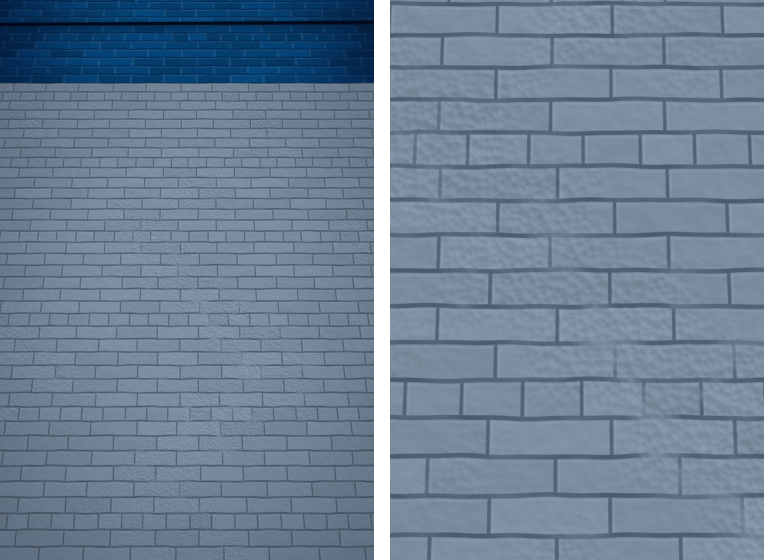
Left, the full canvas; right, a detail of the centre.
Reproduce this texture procedurally as a WebGL 2 fragment shader.

```glsl
#version 300 es
precision highp float;

uniform vec2 u_resolution;
out vec4 fragColor;

const vec3 GREY_LIT = vec3(0.485, 0.555, 0.625);
const vec3 GREY_DIM = vec3(0.36, 0.42, 0.49);
const vec3 GREY_JOINT = vec3(0.25, 0.31, 0.38);
const vec3 GREY_EDGE = vec3(0.57, 0.64, 0.71);
const vec3 BLUE_LIT = vec3(0.02, 0.25, 0.44);
const vec3 BLUE_DIM = vec3(0.01, 0.11, 0.25);
const vec3 BLUE_JOINT = vec3(0.01, 0.13, 0.28);
const vec3 BLUE_EDGE = vec3(0.20, 0.41, 0.58);
const vec3 LEDGE_SHADOW = vec3(0.005, 0.03, 0.10);

const float FIRST_ROW = 0.164;     // depth of the first header course
const float ROW_HEIGHT = 0.01588;  // course height at that depth
const float ROW_SHRINK = 0.00747;  // perspective foreshortening
const float BRICK_WIDTH = 0.060;
const float HEADER_EVERY = 7.0;
const float PAINT_EDGE = 0.1484;
const float LEDGE = 0.0415;

float hash(vec2 p) {
    vec3 q = fract(vec3(p.xyx) * 0.1031);
    q += dot(q, q.yzx + 33.33);
    return fract((q.x + q.y) * q.z);
}

// Distance to the nearest scattered feature point
float cellular(vec2 p) {
    vec2 cell = floor(p);
    float nearest = 2.0;
    for (int j = -1; j <= 1; j++) {
        for (int i = -1; i <= 1; i++) {
            vec2 c = cell + vec2(i, j);
            vec2 point = c + vec2(hash(c), hash(c + 57.0));
            nearest = min(nearest, length(p - point));
        }
    }
    return nearest;
}

float layeredSines(vec2 p) {
    float sum = sin(p.x + 1.7 * sin(p.y * 0.8));
    sum += 0.6 * sin(p.x * 2.3 - p.y * 1.9 + 1.3);
    sum += 0.4 * sin(p.x * 4.1 + p.y * 3.7 + 4.0);
    return sum * 0.5;
}

float stroke(float d, float halfWidth, float blur) {
    return 1.0 - smoothstep(halfWidth - blur, halfWidth + blur, abs(d));
}

// Slope of the paint surface as lit from above
float paintRelief(vec2 p, float scale) {
    vec2 q = p * scale;
    return cellular(q) - cellular(q + vec2(0.12, -0.3));
}

void main() {
    vec2 p = gl_FragCoord.xy / u_resolution.y;
    float aspect = u_resolution.x / u_resolution.y;
    float blur = max(0.8 / u_resolution.y, 0.0005);
    vec2 wall = vec2(p.x - 0.5 * aspect, 1.0 - p.y);

    // Courses in perspective
    float depth = wall.y - FIRST_ROW;
    float scale = 1.0 + depth * ROW_SHRINK / ROW_HEIGHT;
    float n = depth / (ROW_HEIGHT * scale);
    n += 0.035 * layeredSines(vec2(wall.x * 45.0, floor(n + 0.5) * 2.7));
    float bed = floor(n + 0.5);
    float bedDist = (n - bed) * ROW_HEIGHT * scale * scale;
    float row = floor(n);

    // Bricks along the course: headers every few rows, else running bond
    bool header = mod(row, HEADER_EVERY) < 0.5;
    float brickLength = header ? 0.5 : 1.0;
    float shift = header ? 0.05 : 0.3 + 0.5 * mod(row, 2.0);
    float u = (wall.x / (BRICK_WIDTH * scale) - shift) / brickLength;
    float joint = floor(u + 0.5);
    float jitter = (hash(vec2(joint, row) + 90.0) - 0.5) * 0.09;
    float jointDist = (u - joint - jitter) * brickLength * BRICK_WIDTH * scale;
    float brick = joint - step(jointDist, 0.0);
    float tone = hash(vec2(brick, row) + 200.0) - 0.5;

    // Paint build-up that roughens faces and fills joints
    float patches = layeredSines(wall * vec2(14.0, 17.0) + vec2(1.0, 2.5));
    float middle = exp(-dot(wall - vec2(0.0, 0.67), wall - vec2(0.0, 0.67)) * 12.0);
    float rough = smoothstep(0.1, 0.9, patches + 0.55 * middle);
    float filled = rough * smoothstep(0.35, 0.75, cellular(wall * 24.0)) * middle;
    float relief = paintRelief(wall, 190.0) * (0.3 + rough);
    relief += paintRelief(wall, 75.0) * 0.35;

    // Joint shadows and lit brick edges
    float wear = 0.5 + 0.5 * layeredSines(vec2(wall.x * 60.0, bed * 3.1));
    float bedLine = stroke(bedDist, 0.00115 * scale, blur) * (0.65 + 0.35 * wear);
    float headLine = stroke(jointDist, 0.0009 * scale, blur) * 0.8;
    float shadow = max(bedLine, headLine) * (1.0 - 0.85 * filled);
    float bedEdge = stroke(bedDist - 0.0024 * scale, 0.0006, blur) * (0.3 + 0.7 * wear);
    float headEdge = stroke(jointDist - 0.0020 * scale, 0.0006, blur) * 0.7;
    float edge = max(bedEdge, headEdge) * (1.0 - filled);

    // Broad light falling off toward the borders
    vec2 fromCentre = (wall - vec2(0.01, 0.52)) * vec2(1.75, 1.35);
    float light = 1.0 - smoothstep(0.2, 1.0, length(fromCentre));
    float blueLight = 1.0 - smoothstep(0.12, 0.42, length(wall - vec2(0.0, 0.10)));

    vec3 grey = mix(GREY_DIM, GREY_LIT, light) * (1.0 + 0.05 * tone + 0.14 * relief);
    grey = mix(grey, GREY_EDGE * (0.78 + 0.22 * light), edge * mix(0.6, 0.25, wall.y));
    grey = mix(grey, GREY_JOINT * (0.8 + 0.2 * light), shadow * 0.85);

    vec3 blue = mix(BLUE_DIM, BLUE_LIT, blueLight) * (1.0 + 0.22 * tone + 0.2 * relief);
    blue = mix(blue, BLUE_JOINT, bedLine * 0.7);
    float glint = max(max(bedEdge, headEdge), headLine * 0.8);
    blue = mix(blue, BLUE_EDGE * (0.55 + 0.45 * blueLight), glint * 0.75);

    // Ledge line with its soft shadow below
    float below = wall.y - LEDGE + 0.006 * wall.x;
    float soft = smoothstep(-0.002, 0.001, below) * exp(-max(below, 0.0) * 110.0);
    blue = mix(blue, LEDGE_SHADOW, 0.6 * soft);
    blue = mix(blue, LEDGE_SHADOW, stroke(below, 0.0028, blur) * 0.95);

    float paintLine = PAINT_EDGE + 0.0006 * layeredSines(vec2(wall.x * 50.0, 1.0));
    vec3 color = mix(blue, grey, smoothstep(-blur, blur, wall.y - paintLine));
    fragColor = vec4(clamp(color, 0.0, 1.0), 1.0);
}
```
